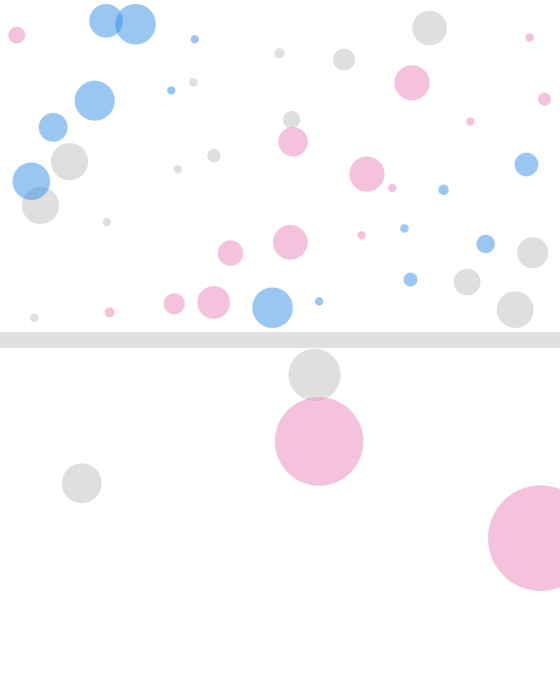
Top: the whole. Bottom: its middle third, enlarged.
Reproduce this pattern procedurally as a WebGL 1 fragment shader.

```glsl
precision highp float;
// Scattered translucent discs in grey, blue and pink on white.
// Each disc sits in its own cell of a jittered grid; a stride through the cells
// mixes the colours, and a second stride mixes the sizes within each colour.

#define COLUMNS 9.0
#define ROWS 5.0
#define CELL_STRIDE 17.0      // coprime to COLUMNS * ROWS
#define DISCS_PER_COLOUR 14
#define SIZE_STRIDE 5.0       // coprime to DISCS_PER_COLOUR
#define JITTER 0.84           // share of a cell a centre may wander
#define MIN_RADIUS 0.0125     // in canvas heights
#define MARGIN 0.012
#define OPACITY 0.5

uniform vec2 u_resolution;

const vec3 GREY = vec3(0.875);
const vec3 BLUE = vec3(0.60, 0.78, 0.95);
const vec3 PINK = vec3(0.96, 0.76, 0.87);

vec2 hash2(float n) {
  vec2 s = sin(vec2(n * 12.9898 + 4.1, n * 78.233 + 1.7));
  return fract(s * 43758.5453);
}

// Remainder of whole numbers, safe against rounding
float wholeMod(float a, float b) {
  return floor(mod(a + 0.5, b));
}

// Many small discs, many large ones, few between
float discRadius(float rank, float maxRadius) {
  float t = rank / float(DISCS_PER_COLOUR - 1);
  return mix(MIN_RADIUS, maxRadius, smoothstep(0.2, 0.9, t));
}

vec2 discCentre(float index, float radius, vec2 canvas) {
  float cell = wholeMod(index * CELL_STRIDE, COLUMNS * ROWS);
  vec2 grid = vec2(floor((cell + 0.5) / ROWS), wholeMod(cell, ROWS));
  vec2 offset = 0.5 + JITTER * (hash2(index + 1.0) - 0.5);
  vec2 centre = (grid + offset) / vec2(COLUMNS, ROWS) * canvas;
  // Keep the whole disc on the canvas
  vec2 inset = vec2(radius + MARGIN);
  return clamp(centre, inset, canvas - inset);
}

void main() {
  float pixel = 1.0 / u_resolution.y;
  vec2 point = gl_FragCoord.xy * pixel;
  vec2 canvas = vec2(u_resolution.x * pixel, 1.0);
  vec3 colour = vec3(1.0);

  for (int group = 0; group < 3; group++) {
    vec3 tint = group == 0 ? GREY : (group == 1 ? BLUE : PINK);
    float maxRadius = group == 0 ? 0.056 : (group == 1 ? 0.061 : 0.053);
    // Ink that gives the tint when laid over white
    vec3 ink = 1.0 - (1.0 - tint) / OPACITY;

    for (int k = 0; k < DISCS_PER_COLOUR; k++) {
      float index = float(group * DISCS_PER_COLOUR + k);
      float rank = wholeMod(float(k) * SIZE_STRIDE, float(DISCS_PER_COLOUR));
      float radius = discRadius(rank, maxRadius);
      float edge = length(point - discCentre(index, radius, canvas)) - radius;
      float cover = 1.0 - smoothstep(-0.75 * pixel, 0.75 * pixel, edge);
      colour = mix(colour, ink, cover * OPACITY);
    }
  }
  gl_FragColor = vec4(colour, 1.0);
}
```
